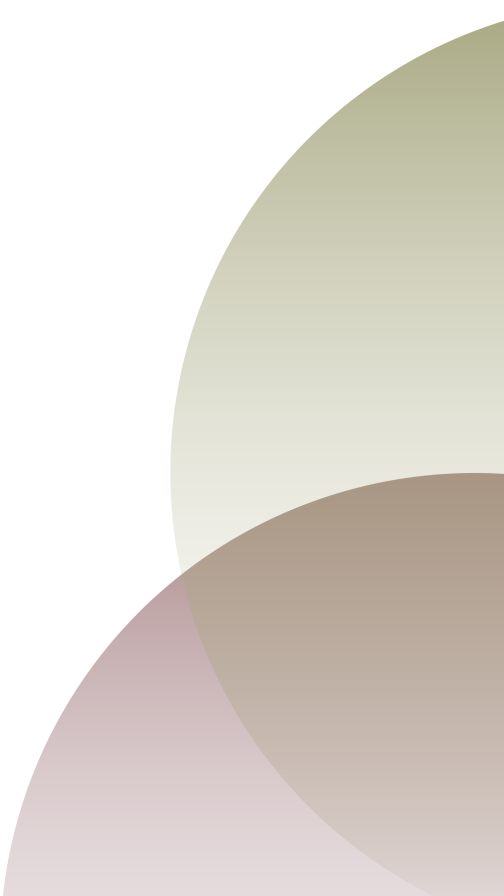
Give the GLSL for this background, as a Shadertoy shader.

```glsl
// Two large overlapping discs, olive and rose, fading downward on white.

// Discs: centre x, centre y, radius, in units of canvas height
#define OLIVE_DISC vec3(0.7174, 0.4727, 0.5273)
#define ROSE_DISC  vec3(0.5300, -0.0579, 0.5300)

// Colours at the top and bottom of each fade
#define PAPER        vec3(1.0)
#define OLIVE        vec3(0.655, 0.655, 0.506)
#define ROSE_TOP     vec3(0.729, 0.620, 0.627)
#define ROSE_BOTTOM  vec3(0.898, 0.859, 0.863)
#define BROWN_TOP    vec3(0.659, 0.588, 0.514)
#define BROWN_BOTTOM vec3(0.878, 0.839, 0.835)

// Fade exponents: above 1 pales quickly, below 1 holds its colour
#define OLIVE_FADE 1.9
#define ROSE_FADE  1.28
#define BROWN_FADE 0.8

// Antialiased coverage of a disc
float discMask(vec2 p, vec3 disc) {
    float pixel = 1.0 / iResolution.y;
    float dist = length(p - disc.xy) - disc.z;
    return 1.0 - smoothstep(-0.7 * pixel, 0.7 * pixel, dist);
}

// Vertical fade between two heights
vec3 fade(float y, float low, float high, vec3 bottom, vec3 top, float power) {
    float height = clamp((y - low) / (high - low), 0.0, 1.0);
    return mix(bottom, top, pow(height, power));
}

void mainImage(out vec4 fragColor, in vec2 fragCoord) {
    vec2 p = fragCoord / iResolution.y;

    float inOlive = discMask(p, OLIVE_DISC);
    float inRose = discMask(p, ROSE_DISC);

    // Fill of each region
    vec3 olive = fade(p.y, -0.055, 1.0, PAPER, OLIVE, OLIVE_FADE);
    vec3 rose = fade(p.y, 0.0, 0.362, ROSE_BOTTOM, ROSE_TOP, ROSE_FADE);
    vec3 brown = fade(p.y, 0.0, 0.4727, BROWN_BOTTOM, BROWN_TOP, BROWN_FADE);

    // Rose turns brown where the discs overlap
    vec3 color = mix(PAPER, olive, inOlive);
    color = mix(color, mix(rose, brown, inOlive), inRose);

    fragColor = vec4(color, 1.0);
}
```
